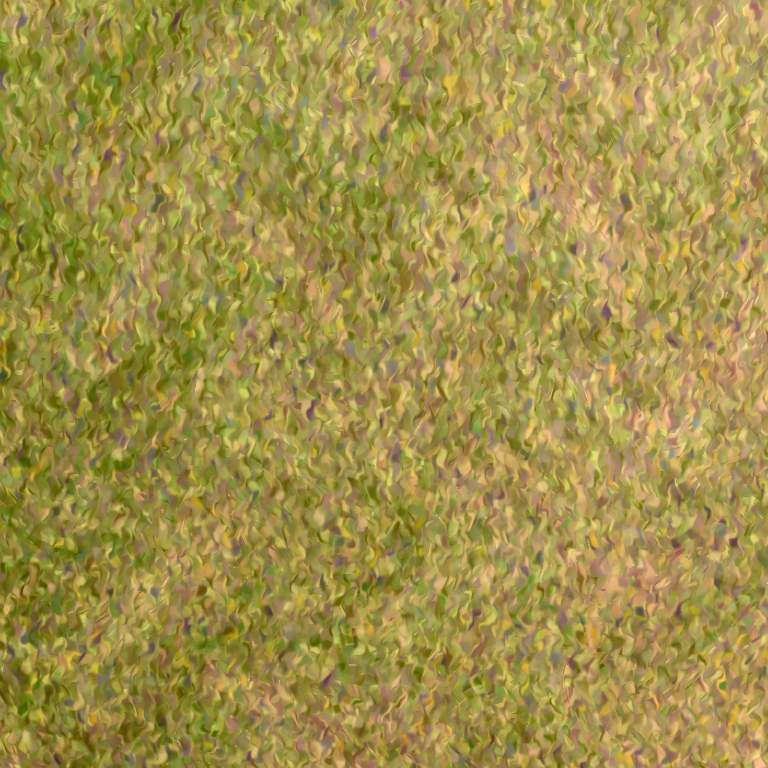
Give the GLSL for this texture, as a WebGL 2 fragment shader.

```glsl
#version 300 es
precision highp float;

#define CELL vec2(0.0125, 0.0190)
#define LAYERS 6
#define BLADE_WIDTH 0.0076
#define BLADE_LENGTH 0.0188
#define EDGE_SOFTNESS 0.88
#define LEAN_SPREAD 1.05
#define SHADE_JITTER 0.20
#define HUE_JITTER 0.10
#define PATCH_STRENGTH 1.0
#define PATCH_LIGHT 0.055
#define ACCENT_SHARE 0.09
#define WAVINESS 0.0024

uniform vec2 u_resolution;
out vec4 fragColor;

const vec3 SOIL = vec3(0.57, 0.51, 0.25);

// Dry turf ordered from green to straw and brown
const vec3 TURF[6] = vec3[6](
    vec3(0.48, 0.45, 0.09), vec3(0.62, 0.62, 0.25), vec3(0.58, 0.54, 0.29),
    vec3(0.79, 0.74, 0.33), vec3(0.79, 0.66, 0.37), vec3(0.57, 0.45, 0.31));

// Purple shadow, fresh green, yellow and grey-green flecks
const vec3 ACCENT[4] = vec3[4](
    vec3(0.42, 0.33, 0.33), vec3(0.43, 0.52, 0.17),
    vec3(0.82, 0.69, 0.14), vec3(0.41, 0.42, 0.33));

// Integer hash giving three values in 0..1
vec3 hash3(ivec3 key) {
    uvec3 v = uvec3(key) * 1664525u + 1013904223u;
    v.x += v.y * v.z; v.y += v.z * v.x; v.z += v.x * v.y;
    v ^= v >> 16u;
    v.x += v.y * v.z; v.y += v.z * v.x; v.z += v.x * v.y;
    return vec3(v >> 8u) / 16777216.0;
}

// Layered sines forming irregular clumps, roughly -1..1
float clumps(vec2 p) {
    float sum = 0.0, amplitude = 0.45;
    p *= 13.0;
    for (int i = 0; i < 5; i++) {
        p += 0.7 * sin(p.yx * 1.3 + float(i) * 2.1);
        sum += amplitude * sin(p.x + 1.7) * cos(p.y - 0.6);
        p = mat2(1.32, 1.06, -1.06, 1.32) * p;
        amplitude *= 0.9;
    }
    return sum;
}

// Rows spread apart toward the top, as on receding ground
float groundRow(float y) { return y * (1.08 - 0.15 * y); }

// Small ripples that make the blades crooked
vec2 ripple(vec2 p) {
    vec2 phase = p.yx * vec2(190.0, 150.0) + 2.0 * sin(p * 67.0);
    return WAVINESS * (sin(phase) + 0.5 * sin(phase.yx * 1.9 + p * 130.0));
}

vec3 bladeColor(vec3 pick, vec3 vary, float warmth) {
    float t = pow(pick.x, exp2(-warmth));
    int index = int(step(0.16, t) + step(0.34, t) + step(0.59, t)
                  + step(0.70, t) + step(0.86, t));
    vec3 color = TURF[index];
    if (pick.y < ACCENT_SHARE) {
        color = ACCENT[int(pick.z * 3.99)];
    }
    color += SHADE_JITTER * (vary.x - 0.5);
    color += HUE_JITTER * (vary.y - 0.5) * vec3(1.0, -0.7, 0.5);
    color.b += HUE_JITTER * (vary.z - 0.5);
    return color;
}

void main() {
    vec2 uv = gl_FragCoord.xy / u_resolution.y;
    vec2 ground = vec2(uv.x, groundRow(uv.y)) + ripple(uv);

    // Broad drift: green at left, straw toward the lower right
    float clump = clumps(uv);
    float warmth = 1.1 * (uv.x - 0.5) - 0.35 * (uv.y - 0.5)
                 + PATCH_STRENGTH * clump;
    float light = 0.08 * (uv.x - 0.5) + 0.08 * (uv.y - 0.5)
                + PATCH_LIGHT * clumps(uv + 3.7) + 0.015;
    vec3 tint = light + 0.035 * warmth * vec3(1.0, -0.1, 0.6);
    float spread = LEAN_SPREAD * mix(1.2, 0.75, uv.y);

    vec3 color = SOIL;
    for (int layer = 0; layer < LAYERS; layer++) {
        // Shift each layer so its grid stays hidden
        vec2 grid = ground / CELL + float(layer) * vec2(0.37, 0.61);
        ivec2 home = ivec2(floor(grid));
        for (int n = 0; n < 9; n++) {
            ivec2 cell = home + ivec2(n % 3 - 1, n / 3 - 1);
            vec3 place = hash3(ivec3(cell, layer));
            vec3 pick = hash3(ivec3(cell, layer + 20));
            vec3 vary = hash3(ivec3(cell, layer + 40));

            // Leaning, slightly curved blade in local coordinates
            vec2 d = (grid - vec2(cell) - place.xy) * CELL;
            float lean = spread * (place.z - 0.5) + 0.06;
            float c = cos(lean), s = sin(lean);
            d = mat2(c, s, -s, c) * d;
            vec2 q = d / vec2(BLADE_WIDTH * mix(0.5, 1.1, vary.z),
                              BLADE_LENGTH * mix(0.55, 1.0, vary.y));
            q.x += (pick.z - 0.5) * (q.y * q.y - 0.3);

            float cover = 1.0 - smoothstep(1.0 - EDGE_SOFTNESS, 1.0, length(q));
            vec3 blade = bladeColor(pick, vary, warmth) + 0.03 * q.x;
            color = mix(color, blade, 0.95 * cover);
        }
    }
    fragColor = vec4(clamp(color + tint, 0.0, 1.0), 1.0);
}
```
